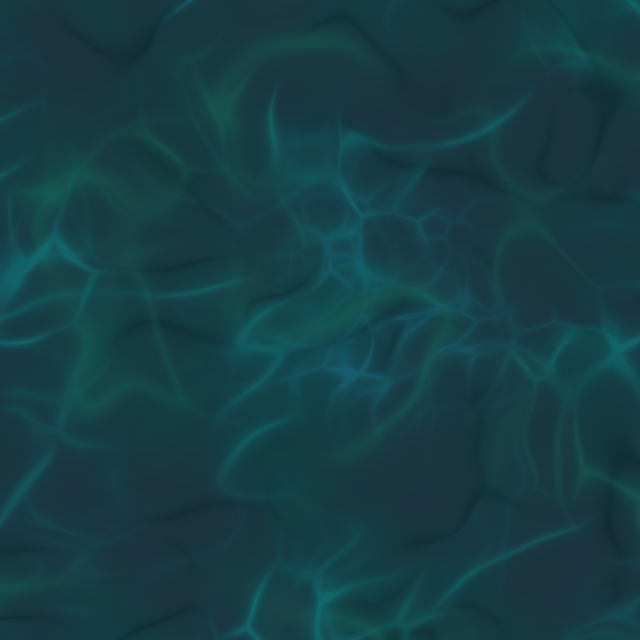
Reproduce this texture procedurally as a Shadertoy shader.

```glsl
// Dark teal water crossed by soft glowing filaments.
// Warped cell borders form the caustic webs; zero lines of gradient noise
// form the green ribbons, diagonal streaks and shadow veins.

const vec3 SLATE  = vec3(0.098, 0.203, 0.248);
const vec3 TEAL   = vec3(0.066, 0.255, 0.274);
const vec3 SHADOW = vec3(0.058, 0.160, 0.190);
const vec3 GREEN  = vec3(0.085, 0.375, 0.315);
const vec3 CYAN   = vec3(0.055, 0.475, 0.490);
const vec3 BLUE   = vec3(0.085, 0.430, 0.510);

const float WARP_SIZE   = 0.15;  // bend of all filaments
const float WEB_SCALE   = 9.0;   // cells across the canvas
const float KNOT_SCALE  = 13.0;  // cells of the blue knot
const vec2  KNOT_CENTRE = vec2(0.57, 0.49);
const float KNOT_RADIUS = 0.15;
const float STREAK_TILT = 0.55;  // radians above horizontal

vec2 hash2(vec2 cell) {
    vec3 h = fract(cell.xyx * vec3(0.1031, 0.1030, 0.0973));
    h += dot(h, h.yzx + 33.33);
    return fract((h.xx + h.yz) * h.zy);
}

float cornerSlope(vec2 cell, vec2 offset) {
    float angle = 6.28318 * hash2(cell).x;
    return dot(vec2(cos(angle), sin(angle)), offset);
}

// Gradient noise, about -0.7 to 0.7
float noise(vec2 p) {
    vec2 i = floor(p), f = p - i;
    vec2 u = f * f * f * (f * (f * 6.0 - 15.0) + 10.0);
    vec2 e = vec2(1.0, 0.0);
    return mix(mix(cornerSlope(i, f), cornerSlope(i + e, f - e), u.x),
               mix(cornerSlope(i + e.yx, f - e.yx), cornerSlope(i + 1.0, f - 1.0), u.x), u.y);
}

float fbm(vec2 p) {
    float sum = 0.0, amp = 1.0;
    for (int k = 0; k < 5; k++) {
        sum += amp * noise(p);
        p = mat2(1.6, 1.2, -1.2, 1.6) * p + 7.3;
        amp *= 0.5;
    }
    return sum;
}

vec2 warp(vec2 p, float scale) {
    return vec2(noise(p * scale + 11.7), noise(p * scale + 43.2));
}

// Soft patches where a layer is visible
float patches(vec2 p, float low, float high) {
    return smoothstep(low, high, noise(p));
}

// Bright line along the zero level, with a faint wide skirt
float ridge(float n, float width) {
    float r = n / width;
    return 1.0 / (1.0 + r * r);
}

// Thin bright borders of scattered cells inside a wider glow
float web(vec2 p, float falloff) {
    vec2 i = floor(p), f = p - i;
    float near = 8.0, second = 8.0;
    for (int y = -1; y <= 1; y++)
    for (int x = -1; x <= 1; x++) {
        vec2 cell = vec2(x, y);
        float d = length(cell + 0.1 + 0.8 * hash2(i + cell) - f);
        second = min(second, max(near, d));
        near = min(near, d);
    }
    float gap = second - near;
    gap = sqrt(gap * gap + 0.0016) - 0.04;
    return 0.72 * exp(-falloff * gap) + 0.28 * exp(-0.3 * falloff * gap);
}

void mainImage(out vec4 fragColor, in vec2 fragCoord) {
    vec2 p = fragCoord / iResolution.xy;
    vec2 q = p + WARP_SIZE * warp(p, 3.0) + 0.03 * warp(p, 10.0);

    // Cloudy water with faint wisps
    float haze = smoothstep(-0.3, 0.8, fbm(q * 3.2 + 3.1));
    vec3 col = mix(SLATE, TEAL, haze);
    float wisps = ridge(noise(q * 6.5 + 33.8), 0.05) * patches(p * 4.0 + 47.1, -0.1, 0.4);
    col = mix(col, CYAN, 0.14 * wisps);

    // Shadow veins
    float shade = ridge(noise(q * 3.6 + 61.4), 0.03) * patches(p * 3.8 + 8.6, -0.1, 0.35);
    shade += ridge(noise(q * 5.5 + 74.9), 0.035) * patches(p * 4.6 + 29.2, 0.0, 0.4);
    col = mix(col, SHADOW, 0.7 * min(shade, 1.0));

    // Green ribbons of changing width
    float width = mix(0.02, 0.06, patches(p * 3.5 + 27.5, -0.3, 0.5));
    float ribbon = ridge(noise(q * 2.4 + 17.8), width) * patches(p * 2.6 + 5.9, -0.15, 0.3);
    ribbon += 0.6 * ridge(noise(q * 3.5 + 81.3), 0.03) * patches(p * 3.0 + 36.1, -0.05, 0.4);
    col = mix(col, GREEN, 0.55 * min(ribbon, 1.0));

    // Tilted streaks, drawn out along their direction
    float c = cos(STREAK_TILT), s = sin(STREAK_TILT);
    vec2 along = mat2(c, -s, s, c) * (p + 0.35 * (q - p));
    float streak = ridge(noise(along * vec2(2.4, 8.0) + 52.6), 0.04);
    streak *= patches(along * vec2(4.0, 6.5) + 14.3, 0.05, 0.45);
    col = mix(col, CYAN, 0.5 * streak);

    // Open caustic web, partly tinted green
    float lit = patches(p * 3.0 + 70.4, -0.08, 0.35);
    lit *= 0.35 + 0.65 * patches(p * 9.0 + 2.2, -0.25, 0.35);
    float strands = web(q * WEB_SCALE + 4.0, 13.0) + 0.45 * web(q * WEB_SCALE * 0.6 + 23.0, 13.0);
    vec3 strandTint = mix(CYAN, GREEN, patches(p * 2.2 + 90.7, -0.05, 0.3));
    col = mix(col, strandTint, 0.68 * lit * min(strands, 1.0));

    // Tangled blue knot of two overlapping webs
    vec2 k = (p - KNOT_CENTRE + 0.12 * warp(p, 5.0)) / KNOT_RADIUS;
    float knot = exp(-dot(k, k));
    vec2 tangle = q + 0.04 * warp(p, 8.0);
    float threads = web(tangle * KNOT_SCALE + 31.0, 9.0) + 0.7 * web(tangle.yx * KNOT_SCALE * 0.7 + 57.0, 9.0);
    threads *= 0.35 + 0.65 * patches(p * 10.0 + 19.4, -0.25, 0.3);
    col = mix(col, BLUE, knot * (0.06 + 0.62 * min(threads, 1.1)));

    fragColor = vec4(col, 1.0);
}
```
